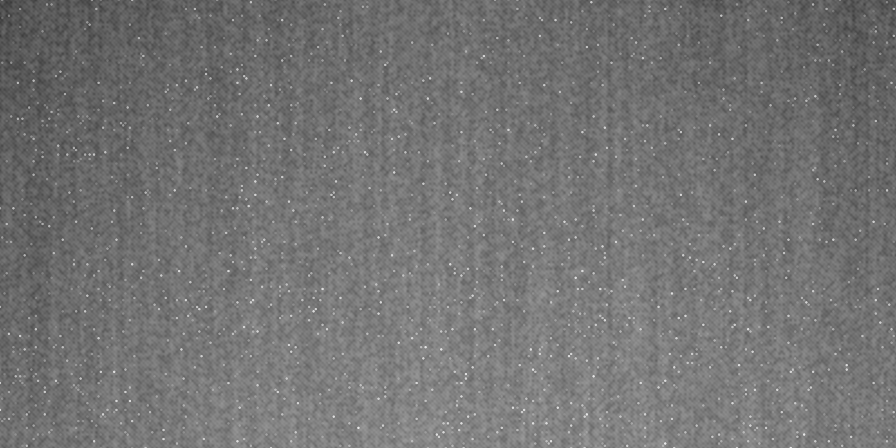
Write a Shadertoy shader that draws this texture.

```glsl
// Grey twill cloth with faint vertical yarn streaks and small bright flecks.
#define THREADS 100.0       // weave repeats per canvas height
#define BASE_GREY 0.520     // tone at the brightest part of the cloth
#define TOP_FALLOFF 0.110   // darkening toward the top
#define SIDE_FALLOFF 0.078  // darkening toward the sides
#define TWILL_DEPTH 0.012   // contrast of the diagonal weave
#define STREAK_DEPTH 0.050  // contrast of the vertical yarns
#define GRAIN_DEPTH 0.115   // contrast of the thread grain
#define FLECK_SHARE 0.110   // share of crossings that carry a fleck
#define FLECK_GLOW 0.36     // brightness of the flecks
#define FLECK_RADIUS 0.38   // fleck size in weave cells

const float TAU = 6.2831853;

// Integer hash of a lattice cell, 0 to 1
float hash(vec2 cell, uint seed) {
    uvec2 k = uvec2(ivec2(cell));
    uint h = k.x * 1597334u ^ k.y * 3812015u ^ seed * 2798796u;
    h = (h ^ (h >> 15)) * 739391u;
    h = (h ^ (h >> 13)) * 668265u;
    h ^= h >> 16;
    return float(h & 65535u) / 65535.0;
}

// Smooth value noise, 0 to 1
float noise(vec2 p, uint seed) {
    vec2 c = floor(p), f = fract(p);
    f = f * f * (3.0 - 2.0 * f);
    float low = mix(hash(c, seed), hash(c + vec2(1, 0), seed), f.x);
    float high = mix(hash(c + vec2(0, 1), seed), hash(c + vec2(1, 1), seed), f.x);
    return mix(low, high, f.y);
}

// Broad light: brightest low and right of centre
float lighting(vec2 p) {
    float side = p.x - 1.1;
    return BASE_GREY - TOP_FALLOFF * pow(p.y, 1.3) - SIDE_FALLOFF * side * side;
}

// Long vertical yarns of three widths
float streaks(vec2 p) {
    float fine = noise(p * vec2(125.0, 3.0), 1u) - 0.5;
    float medium = noise(p * vec2(55.0, 1.8), 2u) - 0.5;
    float wide = noise(p * vec2(14.0, 1.0), 3u) - 0.5;
    return STREAK_DEPTH * (fine + 0.6 * medium + 0.35 * wide);
}

// Crossed diagonals of the weave, one direction stronger
float twill(vec2 weave) {
    vec2 wave = cos(TAU * (weave - 0.5));
    return TWILL_DEPTH * (wave.x + 0.6 * wave.y);
}

// Uneven threads, mostly single crossings with a little soft clumping
float grain(vec2 p, vec2 weave) {
    float crossing = noise(weave, 4u) - 0.5;
    float thread = noise(p * vec2(170.0, 125.0), 5u) - 0.5;
    float clump = noise(p * vec2(45.0, 30.0), 6u) - 0.5;
    return GRAIN_DEPTH * (0.9 * crossing + 0.45 * thread + 0.12 * clump);
}

// Dots on random crossings: many faint, few bright, in loose patches
float flecks(vec2 p, vec2 weave) {
    vec2 cell = floor(weave);
    float blur = max(0.12, 0.7 * THREADS / iResolution.y);
    float dotMask = 1.0 - smoothstep(FLECK_RADIUS - blur, FLECK_RADIUS + blur,
                                     length(weave - cell - 0.5));
    float patches = mix(0.4, 1.6, noise(p * 9.0, 7u));
    float share = FLECK_SHARE * patches * (1.25 - 0.5 * p.y);
    float rank = max(0.0, (hash(cell, 8u) - 1.0 + share) / share);
    return FLECK_GLOW * rank * rank * rank * dotMask;
}

void mainImage(out vec4 fragColor, in vec2 fragCoord) {
    vec2 p = fragCoord / iResolution.y;
    vec2 weave = THREADS * vec2(p.x + p.y, p.x - p.y);
    float grey = lighting(p) + streaks(p) + twill(weave);
    grey += grain(p, weave) + flecks(p, weave);
    fragColor = vec4(vec3(clamp(grey, 0.0, 1.0)), 1.0);
}
```
